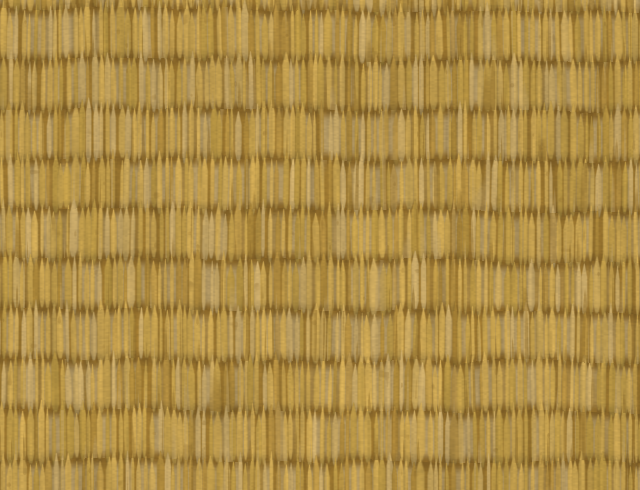
Give the GLSL for this texture, as a Shadertoy shader.

```glsl
// Woven rush mat: rows of upright split reeds whose pointed tips overlap the row above.
// Each pixel blends the feet of the row above, its own row and the tips of the row below;
// reeds vary by hash in width, ends and tone, then fine splits, grain and stains are added.

const float ROWS = 9.78;         // rows in the canvas height
const float REEDS = 98.0;        // reeds in the canvas width
const float FIRST_SEAM = 0.060;  // height of the lowest seam
const float SEAM_TILT = 0.007;   // drop of the seams from left to right
const float SEAM_WOBBLE = 0.010; // uneven seam height
const float TIP_MIN = 0.94;      // shortest tip, in row heights
const float TIP_MAX = 1.22;      // longest tip
const float TAPER = 0.30;        // length of the pointed end
const float FOOT_DROP = 0.16;    // raggedness of the feet
const float EDGE_SOFT = 0.08;    // softness of reed edges, in reed widths
const float FIBRE = 0.15;        // strength of lengthwise splits
const float GRAIN = 0.07;        // strength of fine grain
const float STAIN = 0.05;        // strength of broad stains

const vec3 GOLD  = vec3(0.76, 0.62, 0.31);
const vec3 OCHRE = vec3(0.69, 0.56, 0.25);
const vec3 STRAW = vec3(0.75, 0.64, 0.42);
const vec3 BROWN = vec3(0.59, 0.45, 0.18);
const vec3 GREY  = vec3(0.67, 0.57, 0.37);
const vec3 SEAM  = vec3(0.51, 0.38, 0.15);

float hash(vec2 p) {
    vec3 q = fract(vec3(p.xyx) * 0.1031);
    q += dot(q, q.yzx + 33.33);
    return fract((q.x + q.y) * q.z);
}

float noise(vec2 p) {
    vec2 i = floor(p), f = fract(p);
    f = f * f * (3.0 - 2.0 * f);
    return mix(mix(hash(i), hash(i + vec2(1, 0)), f.x),
               mix(hash(i + vec2(0, 1)), hash(i + vec2(1, 1)), f.x), f.y);
}

// Tone of one reed; part of it is shared by the whole column.
vec3 reedColor(float id, float row) {
    float tone = mix(hash(vec2(id, row + 11.0)), hash(vec2(id, 71.0)), 0.35);
    float kind = hash(vec2(id + 5.0, row + 37.0));
    vec3 col = mix(OCHRE, GOLD, smoothstep(0.1, 0.75, tone));
    col = mix(col, STRAW, 0.75 * smoothstep(0.68, 0.92, kind));
    col = mix(col, BROWN, 0.55 * smoothstep(0.14, 0.04, kind));
    float darkColumn = step(0.95, hash(vec2(id, 93.0)));
    return mix(col, BROWN, 0.50 * darkColumn);
}

// Draws the reeds of one row over col; h is 0 at the foot and 1 at the seam above.
vec3 drawRow(vec3 col, float x, float h, float row, float pixel) {
    float soft = EDGE_SOFT + 0.5 * pixel;
    for (float j = -1.0; j <= 1.0; j++) {
        float id = floor(x) + j;
        float center = id + 0.5 + 0.40 * (hash(vec2(id, row + 3.0)) - 0.5);
        float halfWidth = mix(0.26, 0.56, hash(vec2(id, row + 19.0)));
        float tip = mix(TIP_MIN, TIP_MAX, hash(vec2(id, row + 53.0)));
        float base = -FOOT_DROP * hash(vec2(id, row + 29.0));

        // Pointed head and narrowing foot
        float head = clamp((tip - h) / TAPER, 0.0, 1.0);
        float foot = clamp((h - base) / 0.20, 0.0, 1.0);
        float width = halfWidth * pow(head, 0.85) * mix(0.35, 1.0, foot);
        float d = abs(x - center) - width;
        float cover = smoothstep(soft, -soft, d);
        cover *= smoothstep(0.0, 0.12, head) * smoothstep(0.0, 0.35, foot);

        // Rounded section, shaded toward the foot
        float side = clamp(abs(x - center) / max(width, 0.05), 0.0, 1.0);
        vec3 reed = reedColor(id, row) * (1.03 - 0.07 * side * side);
        reed *= mix(0.80, 1.0, smoothstep(-0.10, 0.24, h));
        col = mix(col, reed, cover);
    }
    return col;
}

void mainImage(out vec4 fragColor, in vec2 fragCoord) {
    vec2 uv = fragCoord / iResolution.xy;
    float pixel = REEDS / iResolution.x;

    // Row and reed coordinates
    float wobble = SEAM_WOBBLE * (noise(vec2(uv.x * 14.0, uv.y * 4.0 + 20.0)) - 0.5);
    float y = (uv.y - FIRST_SEAM + SEAM_TILT * (uv.x - 0.5) + wobble) * ROWS;
    float row = floor(y) + 2.0;
    float h = fract(y);
    float x = uv.x * REEDS + 0.6 * (noise(vec2(uv.x * 40.0, y * 0.3 + 40.0)) - 0.5) + 4.0;

    // Back reeds in the gaps, darkening into the seam
    float backTone = hash(vec2(floor(x + 0.5), row + 83.0));
    vec3 gap = mix(BROWN, GREY, smoothstep(0.2, 0.7, backTone));
    vec3 col = mix(SEAM, gap, smoothstep(0.0, 0.25, min(h, 1.0 - h)));

    // Feet of the row above, own row, then tips of the row below
    col = drawRow(col, x, h - 1.0, row + 1.0, pixel);
    col = drawRow(col, x, h, row, pixel);
    col = drawRow(col, x, h + 1.0, row - 1.0, pixel);

    // Straight splits: narrow pale and dark lines along each row
    float split = noise(vec2(x * 2.3, row * 7.0 + h * 0.8 + 60.0)) - 0.5;
    col *= 1.0 + FIBRE * split;
    float line = noise(vec2(x * 1.7 + 9.0, row * 5.0 + h * 0.6 + 200.0));
    col = mix(col, GREY * 1.08, 0.45 * smoothstep(0.78, 0.92, line));
    col = mix(col, BROWN * 0.95, 0.50 * smoothstep(0.20, 0.08, line));

    // Grain, stains and a few dark flecks
    float grain = noise(vec2(x * 2.3, y * 30.0 + 90.0)) - 0.5;
    float stain = noise(uv * vec2(9.0, 6.0) + 30.0) - 0.5;
    float fleck = smoothstep(0.90, 0.98, noise(vec2(x * 0.9, y * 4.0 + 130.0)));
    col *= 1.0 + GRAIN * grain + STAIN * stain;
    col = mix(col, SEAM, 0.25 * fleck);

    fragColor = vec4(clamp(col, 0.0, 1.0), 1.0);
}
```
